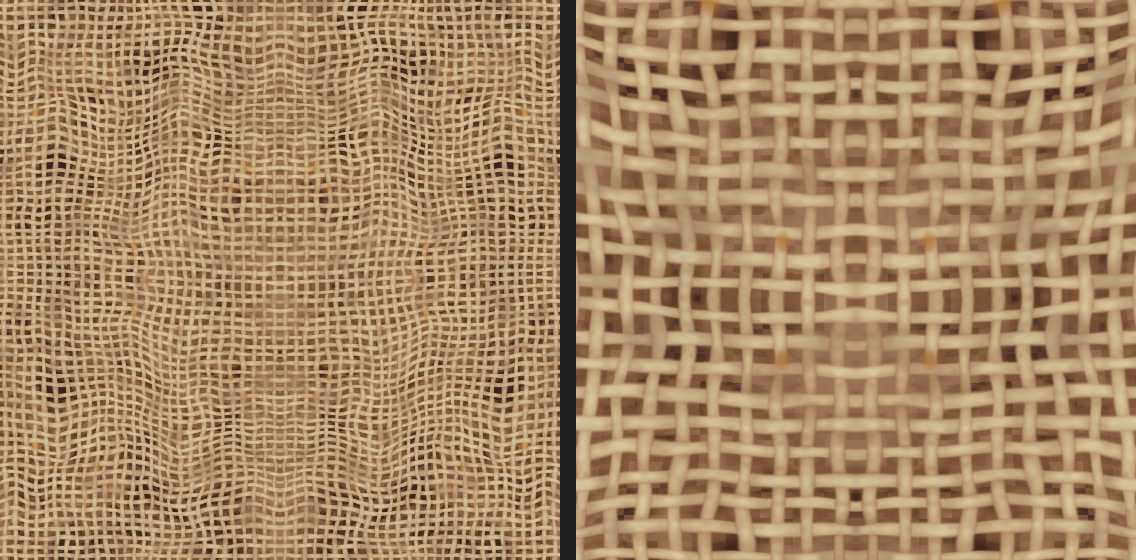
Left: the whole. Right: its middle third, enlarged.
Reproduce this texture procedurally as a three.js fragment shader.

```glsl
// Mirrored open-weave burlap: wavy cream threads over dark, fuzzy gaps.
varying vec2 vUv;

const float PI = 3.14159265;
const vec2 THREADS = vec2(56.0, 64.0); // threads across and down

const vec3 CREAM = vec3(0.82, 0.75, 0.59);
const vec3 TAN = vec3(0.73, 0.59, 0.44);
const vec3 UMBER = vec3(0.55, 0.38, 0.25);
const vec3 HOLE = vec3(0.25, 0.14, 0.11);
const vec3 BROWN = vec3(0.49, 0.33, 0.22);
const vec3 FUZZ = vec3(0.60, 0.45, 0.34);
const vec3 OCHRE = vec3(0.72, 0.46, 0.19);

float hash(vec2 p) {
  return fract(sin(dot(p, vec2(127.1, 311.7))) * 43758.5453);
}

float noise(vec2 p) {
  vec2 i = floor(p);
  vec2 f = fract(p);
  f = f * f * (3.0 - 2.0 * f);
  return mix(mix(hash(i), hash(i + vec2(1.0, 0.0)), f.x),
             mix(hash(i + vec2(0.0, 1.0)), hash(i + vec2(1.0, 1.0)), f.x), f.y);
}

float fbm(vec2 p) {
  return 0.6 * noise(p) + 0.3 * noise(p * 2.1 + 17.0) + 0.1 * noise(p * 4.3 + 41.0);
}

// Distance to a thread's centre line, in units of its half width.
float threadDistance(float across, float along, float halfWidth, float seed) {
  float id = floor(across);
  float wobble = noise(vec2(id * 7.3 + seed, along * 0.55)) - 0.5;
  float swell = noise(vec2(id * 3.7 + seed + 50.0, along * 0.8)) - 0.5;
  return abs(fract(across) - 0.5 - 0.28 * wobble) / (halfWidth * (1.0 + 0.55 * swell));
}

float coverage(float d) {
  return 1.0 - smoothstep(0.72, 1.28, d);
}

// Rounded yarn: umber sides, tan body and cream crown.
vec3 yarn(float d, float lift, float grain) {
  float light = (1.0 - 0.5 * min(d * d, 1.4)) * (0.82 + 0.18 * lift) + grain;
  vec3 body = mix(UMBER, TAN, clamp(light * 2.0, 0.0, 1.0));
  return mix(body, CREAM, clamp(light * 2.0 - 1.0, 0.0, 1.0));
}

void main() {
  // Fold the cloth about its centre, with a sagging horizontal crease.
  vec2 p = vUv - 0.5;
  float sag = 0.016 * cos(2.0 * PI * p.x) * exp(-pow((p.y + 0.08) / 0.16, 2.0));
  vec2 folded = abs(vec2(p.x, p.y + sag));

  // Slow drift of the weave, pinned at the folds and borders.
  vec2 drift = vec2(fbm(folded * vec2(6.0, 9.0) + 3.0),
                    fbm(folded * vec2(11.0, 5.0) + 29.0)) - 0.5;
  vec2 pinned = sin(2.0 * PI * folded);
  vec2 cell = folded * THREADS + drift * vec2(2.4, 3.2) * pinned;
  cell.y += 0.35 * sin(folded.x * 28.0) * pinned.y;

  // Patches: dense and fuzzy near the centre line, open elsewhere.
  float centre = exp(-pow(folded.x / 0.075, 2.0));
  float patchTone = fbm(folded * vec2(13.0, 10.0) + 61.0);
  float local = fbm(vec2(folded.x, p.y) * 24.0 + 83.0);
  float dense = clamp(0.55 * patchTone + 0.45 * local + 0.15 * centre, 0.0, 1.0);
  float fibre = noise(cell * vec2(3.7, 4.3)) - 0.5;

  // Warp and weft distances.
  float warpD = threadDistance(cell.x, cell.y, 0.225 - 0.015 * centre, 11.0);
  float weftD = threadDistance(cell.y, cell.x, 0.235, 37.0);
  warpD += 0.18 * fibre;
  weftD += 0.18 * fibre;

  // Gaps vary from deep holes to loose brown fibres.
  float gapTone = 0.55 * hash(floor(cell) + 5.0) + 0.45 * noise(cell * 1.4 + 9.0);
  float fill = clamp(gapTone * 0.65 + (dense - 0.38) * 1.5 + 0.2 * fibre, 0.0, 1.0);
  vec3 color = mix(HOLE, BROWN, smoothstep(0.1, 0.6, fill));
  color = mix(color, FUZZ, smoothstep(0.55, 1.0, fill));

  // Alternate the upper thread at each crossing.
  float lift = sin(PI * cell.x) * sin(PI * cell.y);
  float tone = 0.24 * (noise(cell * 0.7 + 71.0) - 0.5) + 0.22 * fibre;
  vec3 warp = yarn(warpD, -lift, tone - 0.06 - 0.14 * centre);
  vec3 weft = yarn(weftD, lift, tone + 0.03);
  float warpCover = coverage(warpD);
  float weftCover = coverage(weftD);
  float weftOver = smoothstep(-0.25, 0.25, lift + 0.08);
  vec3 warpTop = mix(mix(color, weft, weftCover), warp, warpCover);
  vec3 weftTop = mix(mix(color, warp, warpCover), weft, weftCover);
  color = mix(warpTop, weftTop, weftOver);

  // Pinkish lint and sparse ochre strands.
  float lint = smoothstep(0.56, 0.8, fbm(vec2(folded.x, p.y) * 32.0 + 101.0));
  color = mix(color, FUZZ, 0.45 * lint);
  float strand = noise(folded * vec2(46.0, 30.0) + 131.0);
  color = mix(color, OCHRE, 0.55 * smoothstep(0.84, 0.98, strand));

  color *= 0.95 + 0.1 * patchTone + 0.05 * fibre;
  gl_FragColor = vec4(color, 1.0);
}
```
